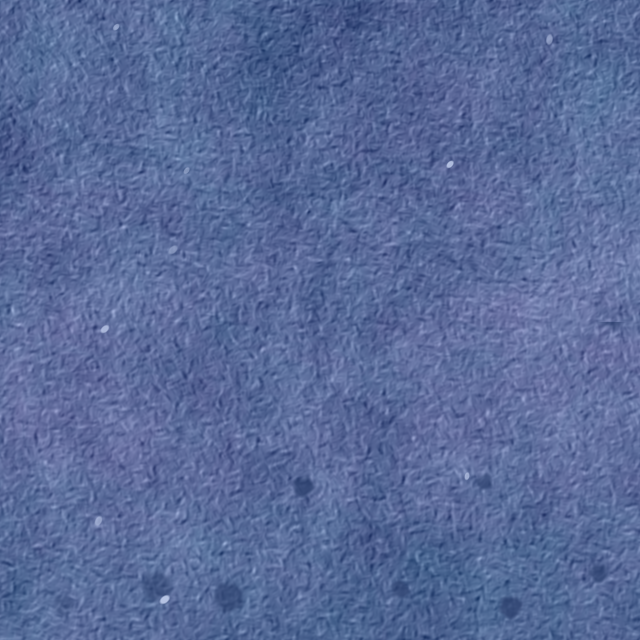
A WebGL 1 fragment shader for this texture:

```glsl
precision highp float;
// Draws a worn blue surface of short matted fibres with soft stains, dark spots and pale flecks.
uniform vec2 u_resolution;

const vec3 BASE_BLUE = vec3(0.340, 0.411, 0.595);
const vec3 SPOT_BLUE = vec3(0.19, 0.27, 0.45);
const vec3 FLECK_PALE = vec3(0.76, 0.81, 0.93);
const vec3 LIGHT_STEP = vec3(1.0, 0.97, 0.90);
const vec3 PURPLE_SHIFT = vec3(0.017, -0.007, 0.002);

vec3 hash3(vec2 p) {
  vec3 q = fract(p.xyx * vec3(0.1031, 0.1030, 0.0973));
  q += dot(q, q.yxz + 33.33);
  return fract((q.xxy + q.yzz) * q.zyx);
}

vec2 rotate(vec2 p, float angle) {
  float c = cos(angle), s = sin(angle);
  return vec2(c * p.x + s * p.y, c * p.y - s * p.x);
}

// Layered, warped sines: smooth clouds around zero.
float clouds(vec2 p, float frequency, float seed) {
  float sum = 0.0, weight = 0.5;
  p = p * frequency + seed;
  for (int i = 0; i < 5; i++) {
    p = rotate(p, 1.1) + 0.7 * sin(p.yx * 0.8 + seed);
    sum += weight * sin(p.x + seed) * sin(p.y + 1.7 * seed);
    p *= 1.75;
    weight *= 0.68;
  }
  return sum;
}

// One short rippled strand, fading out from its centre.
float strand(vec2 offset, float angle, float phase) {
  vec2 q = rotate(offset, angle);
  float fade = exp(-q.x * q.x / 0.22 - q.y * q.y / 0.11);
  return fade * cos(6.2 * q.y + phase);
}

// Cellular scatter of strands of uneven strength, two per cell.
float fibres(vec2 p, float density, float lean, float spread, float seed) {
  vec2 g = p * density;
  vec2 cell = floor(g);
  float sum = 0.0;
  for (int y = -1; y <= 1; y++) {
    for (int x = -1; x <= 1; x++) {
      vec2 id = cell + vec2(float(x), float(y));
      for (int k = 0; k < 2; k++) {
        vec2 key = id + seed + float(k) * 57.0;
        vec3 place = hash3(key);
        vec3 look = hash3(key + 131.0);
        float angle = lean + (place.z - 0.5) * spread;
        sum += mix(0.5, 1.5, look.y) * strand(g - id - place.xy, angle, 6.2832 * look.x);
      }
    }
  }
  return sum;
}

// Sparse soft discs, at most one per cell; returns coverage.
float discs(vec2 p, float density, float chance, vec2 sizes, float stretch, float seed) {
  vec2 id = floor(p * density);
  vec3 place = hash3(id + seed);
  vec3 look = hash3(id + seed + 71.0);
  vec2 offset = p - (id + 0.25 + 0.5 * place.xy) / density;
  offset = rotate(offset, 0.5 + look.y);
  offset.y *= stretch;
  float radius = mix(sizes.x, sizes.y, look.x);
  float soft = 0.3 * radius;
  float cover = 1.0 - smoothstep(radius - soft, radius + soft, length(offset));
  return cover * step(place.z, chance) * mix(0.45, 1.0, look.z);
}

void main() {
  vec2 uv = gl_FragCoord.xy / min(u_resolution.x, u_resolution.y);

  // Fibre relief in three sizes, finer towards the top
  float lean = 0.9 + 0.5 * clouds(uv, 6.0, 2.3);
  float relief = fibres(uv, 68.0, lean, 2.2, 11.0);
  relief += mix(0.3, 0.55, uv.y) * fibres(uv, 104.0, lean, 2.2, 203.0);
  relief += 0.34 * fibres(uv, 30.0, lean, 3.1, 307.0);

  // Broad stains in lightness and hue
  float stain = 0.054 * clouds(uv, 5.0, 4.1) + 0.046 * clouds(uv, 22.0, 7.6);
  float middle = smoothstep(0.05, 0.4, uv.y) * (1.0 - smoothstep(0.5, 0.95, uv.y));
  float hue = 1.1 * (middle - 0.5) + 0.9 * clouds(uv, 7.0, 9.2) + 0.9 * clouds(uv, 28.0, 1.4);
  float light = stain + 0.040 * (middle - 0.45) + 0.074 * relief;
  vec3 color = BASE_BLUE + LIGHT_STEP * light + PURPLE_SHIFT * hue;

  // Dark spots, commoner at the bottom, with ragged rims
  vec2 ragged = uv + 0.0015 * vec2(sin(uv.y * 310.0), sin(uv.x * 270.0));
  float spotChance = mix(0.5, 0.05, smoothstep(0.0, 0.75, uv.y));
  float spot = discs(ragged, 7.0, spotChance, vec2(0.011, 0.024), 1.0, 19.0);
  color = mix(color, SPOT_BLUE + 0.02 * relief, 0.9 * spot);

  // Pale flecks
  float fleck = discs(uv, 9.0, 0.08, vec2(0.004, 0.009), 1.6, 43.0);
  color = mix(color, FLECK_PALE, 0.9 * fleck);

  gl_FragColor = vec4(clamp(color, 0.0, 1.0), 1.0);
}
```
